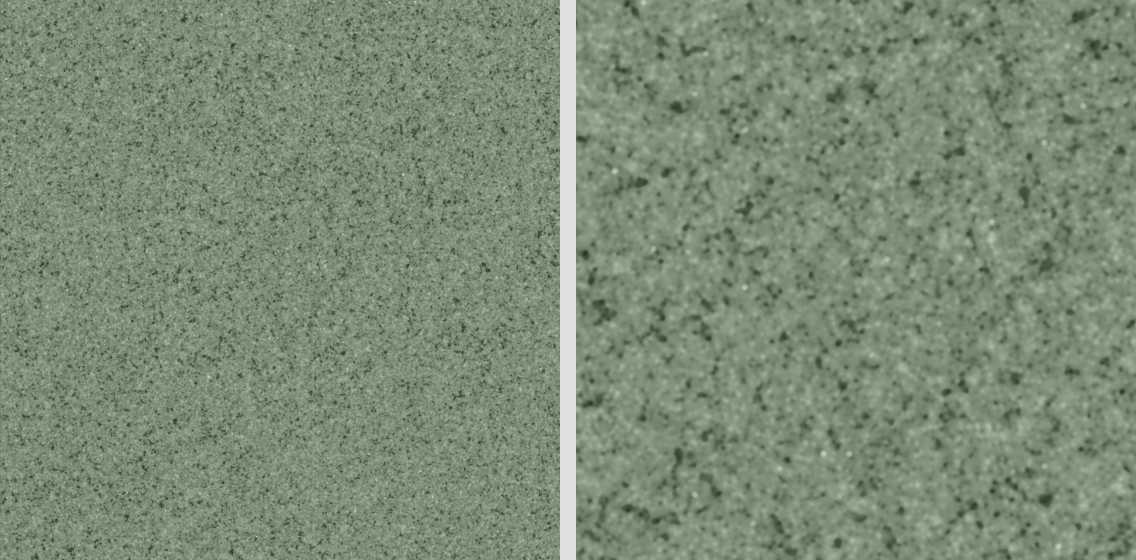
Left, the full canvas; right, a detail of the centre.
This texture is drawn by a three.js fragment shader. Its source:

```glsl
// Fine-grained sage green stone with dark pits and a few pale mineral flecks.
// Layers of cellular noise (soft random blobs, one per cell) shade the grain;
// a thresholded mix of them cuts the pits, and layered sines vary their density.

varying vec2 vUv;

vec3 hash3(vec2 cell) {
  vec3 q = fract(cell.xyx * vec3(0.1031, 0.1030, 0.0973));
  q += dot(q, q.yxz + 33.33);
  return fract((q.xxy + q.yzz) * q.zyx);
}

// Sum of soft light and dark blobs scattered one per cell, centred on zero
float grain(vec2 p) {
  vec2 cell = floor(p);
  float sum = 0.0;
  for (int y = -1; y <= 1; y++) {
    for (int x = -1; x <= 1; x++) {
      vec2 neighbour = cell + vec2(float(x), float(y));
      vec3 rnd = hash3(neighbour);
      vec2 offset = neighbour + rnd.xy - p;
      sum += (rnd.z * 2.0 - 1.0) * exp(-4.0 * dot(offset, offset));
    }
  }
  return sum;
}

// Small round dots in a random share of the cells
float flecks(vec2 p, float share) {
  vec2 cell = floor(p);
  vec3 rnd = hash3(cell + 71.0);
  float dist = length(p - cell - mix(vec2(0.35), vec2(0.65), rnd.xy));
  return step(1.0 - share, rnd.z) * (1.0 - smoothstep(0.08, 0.35, dist));
}

// Slow, irregular drift across the slab
float drift(vec2 p) {
  return sin(p.x * 5.0 + 2.0 * sin(p.y * 4.0 + 1.0)) * 0.5
       + sin(p.y * 8.0 - p.x * 3.0 + 1.5 * sin(p.x * 7.0)) * 0.5;
}

void main() {
  // Grain layers, from finest to coarsest; the last leans along a diagonal
  float fine = grain(vUv * 310.0);
  float small = grain(vUv * 215.0 + 17.0);
  float medium = grain(vUv * 128.0 + 43.0);
  vec2 slanted = mat2(0.8, -0.6, 0.6, 0.8) * vUv;
  float coarse = grain(slanted * vec2(42.0, 72.0) + 91.0);
  float broad = drift(vUv);

  // Pits open where several layers agree
  float depth = 0.75 * small - 0.3 * fine + 0.5 * medium + 0.2 * coarse + 0.03 * broad;
  float pit = smoothstep(0.2, 1.0, depth);

  // Shade from pit colour (0) to pale stone (1)
  float shade = 0.71 + 0.32 * fine - 0.17 * small - 0.19 * medium - 0.05 * coarse;
  shade -= 0.015 * broad + 0.42 * pit;
  shade += 0.6 * flecks(vUv * 130.0, 0.012);
  shade += 0.3 * flecks(vUv * 75.0 + 9.0, 0.015);

  vec3 pitGreen = vec3(0.27, 0.34, 0.245);
  vec3 paleSage = vec3(0.58, 0.64, 0.545);
  gl_FragColor = vec4(mix(pitGreen, paleSage, clamp(shade, -0.35, 1.7)), 1.0);
}
```
